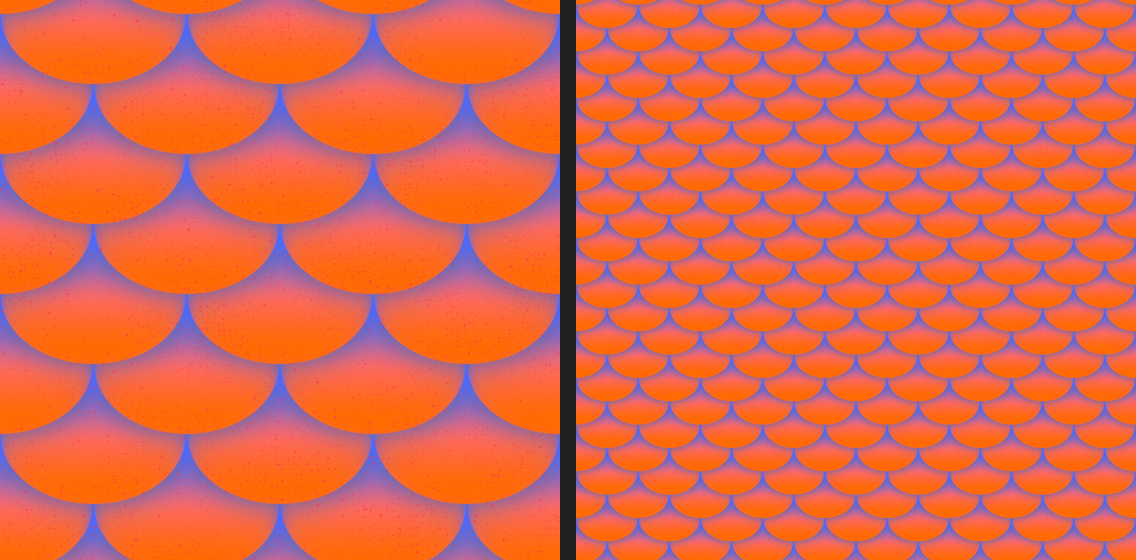
Left, the tile; right, the same tile 3 across and 3 down.
Reproduce this pattern procedurally as a WebGL 2 fragment shader.

```glsl
#version 300 es
precision highp float;
// Overlapping fish scales, three across in eight rows, glowing from orange to blue with red speckles.

uniform vec2 u_resolution;
out vec4 fragColor;

const vec2 REPEATS = vec2(3.0, 8.0);      // scales across, rows down
const vec2 RADII = vec2(0.5) / REPEATS * vec2(1.0, 2.0);
const float ROW_SHIFT = 0.79;             // height of the first scale tip, in rows
const vec3 ORANGE = vec3(1.0, 0.415, 0.0);
const vec3 PINK = vec3(1.0, 0.41, 0.42);
const vec3 BLUE = vec3(0.28, 0.41, 1.0);
const vec3 SHADOW = vec3(0.32, 0.41, 0.66);
const vec3 SPECKLE = vec3(0.97, 0.2, 0.3);

// Integer hash giving two values in 0..1
vec2 hash2(vec2 cell, uint seed) {
    uvec2 n = uvec2(cell) * uvec2(1597334677u, 3812015801u);
    uint h = n.x ^ n.y ^ (seed * 2654435769u);
    h = (h ^ (h >> 16)) * 2246822519u;
    h = (h ^ (h >> 13)) * 3266489917u;
    h ^= h >> 16;
    return vec2(h & 65535u, h >> 16) / 65535.0;
}

float cornerSlope(vec2 cell, vec2 offset, float period, uint seed) {
    float angle = 6.28319 * hash2(mod(cell, period), seed).x;
    return dot(vec2(cos(angle), sin(angle)), offset);
}

// Gradient noise that wraps after a whole number of cells
float gradientNoise(vec2 uv, float period, uint seed) {
    vec2 p = uv * period, cell = floor(p), f = fract(p);
    vec2 w = f * f * f * (f * (f * 6.0 - 15.0) + 10.0);
    vec2 e = vec2(1.0, 0.0);
    float a = cornerSlope(cell, f, period, seed);
    float b = cornerSlope(cell + e.xy, f - e.xy, period, seed);
    float c = cornerSlope(cell + e.yx, f - e.yx, period, seed);
    float d = cornerSlope(cell + e.xx, f - e.xx, period, seed);
    return mix(mix(a, b, w.x), mix(c, d, w.x), w.y);
}

// Approximate signed distance to an ellipse, negative inside
float ellipseDistance(vec2 q, vec2 radii) {
    float k = length(q / radii);
    float slope = length(q / (radii * radii));
    return (k - 1.0) * max(k, 0.01) / max(slope, 0.08);
}

// Horizontal offset from the nearest scale centre in a row, in scale widths
float offsetInRow(float u, float row) {
    float stagger = 0.5 * mod(row + 1.0, 2.0);
    return fract(u - stagger + 0.5) - 0.5;
}

// Distance to the rounded lower edge; height is in rows above the tip
float scaleDistance(float x, float height) {
    return ellipseDistance(vec2(x, min(height - 1.0, 0.0)) / REPEATS, RADII);
}

// Vertical glow, soft rim, and the shadow cast by the scale above
vec3 scaleColor(float x, float height, float shadowDistance) {
    vec3 color = mix(ORANGE, PINK, smoothstep(0.15, 1.2, height));
    color = mix(color, BLUE, smoothstep(0.85, 1.85, height));
    float rim = exp(min(scaleDistance(x, height), 0.0) / 0.009);
    vec3 rimColor = mix(PINK, BLUE, smoothstep(0.3, 1.0, height));
    color = mix(color, rimColor, rim * mix(0.2, 0.75, smoothstep(0.0, 1.0, height)));
    float shade = 0.46 * exp(-pow(max(shadowDistance, 0.0) / 0.023, 1.4));
    return mix(color, SHADOW, shade * (1.0 - smoothstep(1.4, 1.85, height)));
}

// Jittered dots of varied size and strength, one at most per cell
float speckles(vec2 uv, float cells, float density, float pixel, uint seed) {
    vec2 p = uv * cells, cell = mod(floor(p), cells);
    vec2 traits = hash2(cell, seed + 1u);
    vec2 center = 0.5 + 0.44 * (hash2(cell, seed) - 0.5);
    float radius = mix(0.08, 0.25, traits.y * traits.y);
    float soft = pixel * cells * 0.7;
    float dot_ = 1.0 - smoothstep(radius - soft, radius + soft, length(fract(p) - center));
    float strength = mix(0.2, 0.6, hash2(cell, seed + 2u).x);
    return dot_ * strength * step(traits.x, density);
}

void main() {
    vec2 uv = gl_FragCoord.xy / u_resolution;
    float pixel = 1.0 / min(u_resolution.x, u_resolution.y);
    vec2 grid = uv * REPEATS - vec2(0.0, ROW_SHIFT);
    float row = floor(grid.y), height = fract(grid.y);

    // The front row covers the row below; its own top lies under the row above
    float frontX = offsetInRow(grid.x, row);
    float backX = offsetInRow(grid.x, row - 1.0);
    float edge = scaleDistance(frontX, height);
    float aboveEdge = scaleDistance(backX, height - 1.0);
    vec3 front = scaleColor(frontX, height, aboveEdge);
    vec3 back = scaleColor(backX, height + 1.0, edge);
    vec3 color = mix(back, front, smoothstep(0.0, 1.5 * pixel, -edge));

    // Clustered speckles with slightly ragged outlines
    float cluster = gradientNoise(uv, 9.0, 3u) + 0.5 * gradientNoise(uv, 21.0, 5u);
    float density = clamp(0.34 + 0.75 * cluster, 0.06, 0.8);
    vec2 ragged = uv + 0.0012 * vec2(gradientNoise(uv, 230.0, 7u), gradientNoise(uv, 230.0, 11u));
    float marks = max(speckles(ragged, 96.0, density * 0.8, pixel, 20u),
                      speckles(ragged, 150.0, density, pixel, 40u));
    fragColor = vec4(mix(color, SPECKLE, marks), 1.0);
}
```
